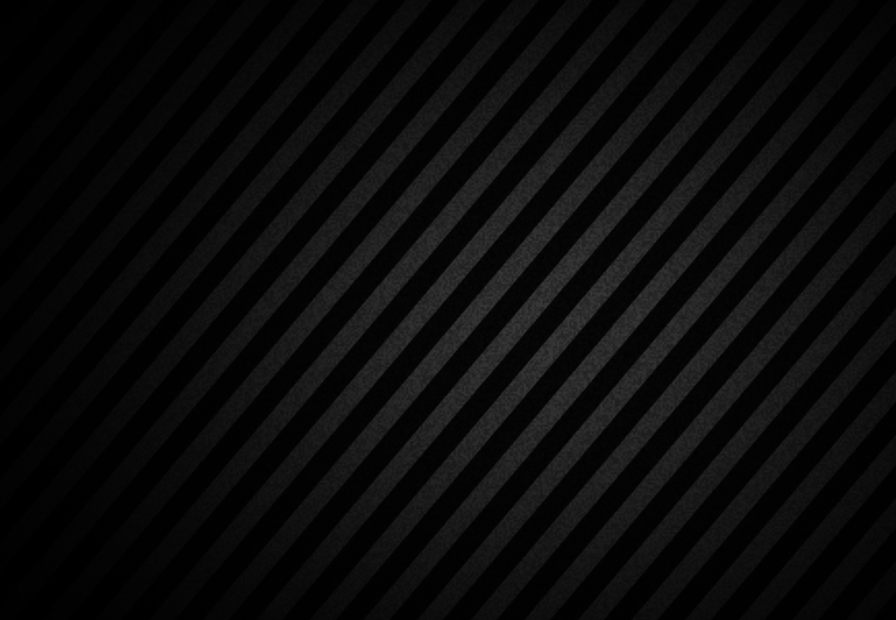
Write a Shadertoy shader that draws this pattern.

```glsl
// Diagonal charcoal stripes on near-black, lit by a soft off-centre glow.
// Stripes are a repeated distance to a centre line; fine value-noise grain
// roughens the cloth-like surface. Lengths are in units of canvas height.

const float STRIPE_ANGLE  = 0.868;                // radians above horizontal
const float STRIPE_PERIOD = 0.066;                // measured across the stripes
const float LIGHT_SHARE   = 0.48;                 // light part of one period
const vec2  STRIPE_ANCHOR = vec2(0.771, 0.500);   // lies on a light centre line
const float EDGE_SOFTNESS = 0.0012;

const vec3  LIGHT_COLOR = vec3(0.182);
const vec3  DARK_COLOR  = vec3(0.020);

const vec2  GLOW_CENTER = vec2(0.61, 0.49);       // fraction of the canvas
const vec2  GLOW_RADIUS = vec2(0.55, 0.44);

const float GRAIN_CELLS  = 300.0;                 // cells per canvas height
const float GRAIN_AMOUNT = 0.42;
const float GRAIN_FLOOR  = 0.012;                 // grain left in dark areas

// Sine-free hash of a grid cell to 0..1
float hash21(vec2 cell) {
    vec3 p = fract(vec3(cell.xyx) * 0.1031);
    p += dot(p, p.yzx + 33.33);
    return fract((p.x + p.y) * p.z);
}

float valueNoise(vec2 p) {
    vec2 cell = floor(p);
    vec2 f = fract(p);
    f = f * f * (3.0 - 2.0 * f);
    float low  = mix(hash21(cell), hash21(cell + vec2(1.0, 0.0)), f.x);
    float high = mix(hash21(cell + vec2(0.0, 1.0)), hash21(cell + 1.0), f.x);
    return mix(low, high, f.y);
}

// Coverage of the light stripes, 0..1
float stripeMask(vec2 p, float pixel) {
    vec2 normal = vec2(sin(STRIPE_ANGLE), -cos(STRIPE_ANGLE));
    float phase = dot(p - STRIPE_ANCHOR, normal) / STRIPE_PERIOD;
    float centerDist = abs(fract(phase + 0.5) - 0.5) * STRIPE_PERIOD;
    float edgeDist = centerDist - 0.5 * LIGHT_SHARE * STRIPE_PERIOD;
    float soft = EDGE_SOFTNESS + 0.5 * pixel;
    return 1.0 - smoothstep(-soft, soft, edgeDist);
}

// Elliptical falloff of the light
float glow(vec2 p, float aspect) {
    vec2 q = (p - GLOW_CENTER * vec2(aspect, 1.0)) / GLOW_RADIUS;
    return exp(-dot(q, q));
}

void mainImage(out vec4 fragColor, in vec2 fragCoord) {
    vec2 p = fragCoord / iResolution.y;
    float pixel = 1.0 / iResolution.y;
    float light = glow(p, iResolution.x / iResolution.y);

    // Stripes under the glow
    vec3 color = mix(DARK_COLOR, LIGHT_COLOR, stripeMask(p, pixel)) * light;

    // Grain scales with brightness, plus a faint amount in the dark bands
    float grain = valueNoise(p * GRAIN_CELLS) - 0.5;
    color += grain * (color * GRAIN_AMOUNT + GRAIN_FLOOR * light);

    fragColor = vec4(max(color, 0.0), 1.0);
}
```
